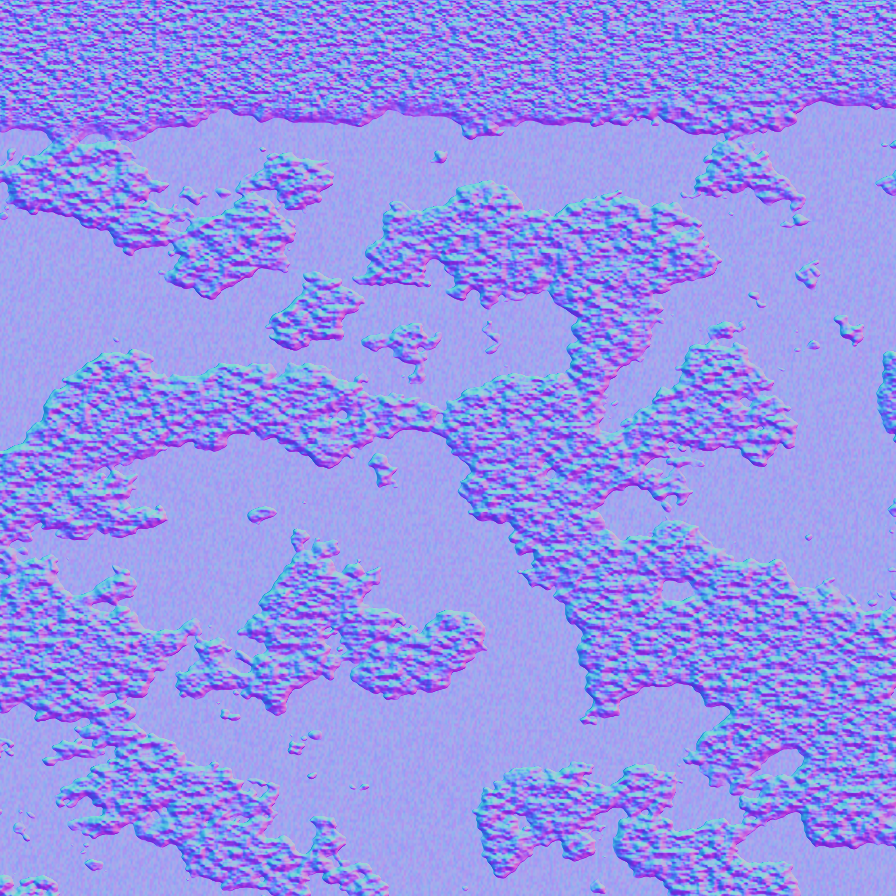
A Shadertoy shader for this texture map:

```glsl
// Tangent-space normal map of flaking plaster: rough raised patches on a rippled base, coarse band on top.
#define PATCH_FREQ vec2(8.5, 11.0)
#define PATCH_LEVEL 0.497
#define PATCH_HEIGHT 0.0085
#define CRUST_FREQ vec2(95.0, 145.0)
#define CRUST_HEIGHT 0.0085
#define BAND_FREQ vec2(125.0, 210.0)
#define BAND_HEIGHT 0.0060
#define BAND_EDGE 0.845
#define RIPPLE_FREQ 135.0
#define GRAIN_TILT 0.30
#define SAMPLE_STEP 0.0012

float hash(vec2 cell) {
    vec3 q = fract(cell.xyx * 0.1031);
    q += dot(q, q.yzx + 33.33);
    return fract((q.x + q.y) * q.z);
}

float noise(vec2 p) {
    vec2 cell = floor(p), f = fract(p);
    f = f * f * f * (f * (f * 6.0 - 15.0) + 10.0);
    float low = mix(hash(cell), hash(cell + vec2(1, 0)), f.x);
    float high = mix(hash(cell + vec2(0, 1)), hash(cell + vec2(1, 1)), f.x);
    return mix(low, high, f.y);
}

float fbm(vec2 p) {
    float sum = 0.0, total = 0.0, gain = 1.0;
    for (int i = 0; i < 5; i++) {
        sum += gain * noise(p);
        total += gain;
        gain *= 0.56;
        p = mat2(1.6, 1.2, -1.2, 1.6) * p + 17.3;
    }
    return sum / total;
}

// Distance above the ragged lower border of the coarse band
float aboveBand(vec2 p) {
    float ragged = 0.022 * (noise(vec2(p.x * 15.0, 3.0)) - 0.5);
    return p.y - BAND_EDGE - 0.035 * p.x - ragged;
}

// 0 on the bare base, rising steeply at a patch border and levelling off inside
float patchCover(vec2 p) {
    float field = fbm(p * PATCH_FREQ + vec2(4.0, 9.0));
    float bandField = 0.5 + 5.0 * aboveBand(p) + 0.4 * (field - 0.5);
    float excess = max(max(field, bandField) - PATCH_LEVEL, 0.0);
    return 1.0 - exp(-excess / 0.04);
}

// Two octaves of centred roughness
float roughness(vec2 p) {
    return noise(p) - 0.5 + 0.38 * (noise(p * 2.1 + 41.0) - 0.5);
}

float surfaceHeight(vec2 p) {
    float band = smoothstep(0.0, 0.025, aboveBand(p));
    float crust = CRUST_HEIGHT * roughness(p * CRUST_FREQ);
    float coarse = BAND_HEIGHT * roughness(p * BAND_FREQ + 70.0);
    return patchCover(p) * (PATCH_HEIGHT + mix(crust, coarse, band));
}

// Slanted wavy ripples and fine grain of the base, as a tilt
vec2 baseTilt(vec2 p) {
    float warp = 0.9 * noise(p * vec2(28.0, 45.0)) + 1.5 * noise(p * 9.0);
    float ripple = cos(6.2832 * ((p.x - 0.22 * p.y) * RIPPLE_FREQ + warp));
    return vec2(0.33, 0.34) + ripple * vec2(0.10, -0.04);
}

vec2 grainTilt(vec2 p) {
    vec2 q = p * vec2(430.0, 300.0);
    return GRAIN_TILT * (vec2(noise(q), noise(q + 91.7)) - 0.5);
}

void mainImage(out vec4 fragColor, in vec2 fragCoord) {
    vec2 p = fragCoord / iResolution.xy;

    // Slope of the raised relief
    float h = surfaceHeight(p);
    vec2 slope = vec2(surfaceHeight(p + vec2(SAMPLE_STEP, 0.0)) - h,
                      surfaceHeight(p + vec2(0.0, SAMPLE_STEP)) - h) / SAMPLE_STEP;

    // The base leans up and right; the patches are nearly level
    float raised = smoothstep(0.0, 0.5, patchCover(p));
    vec2 tilt = mix(baseTilt(p), vec2(0.14, 0.10), raised) + grainTilt(p) - slope;

    // Soft limit on the tilt, then encode the normal as colour
    tilt /= sqrt(1.0 + 1.8 * dot(tilt, tilt));
    float facing = sqrt(1.0 - dot(tilt, tilt));
    vec3 encoded = 0.5 + 0.5 * vec3(tilt, facing);
    fragColor = vec4(encoded * vec3(1.0, 1.0, 0.98), 1.0);
}
```
